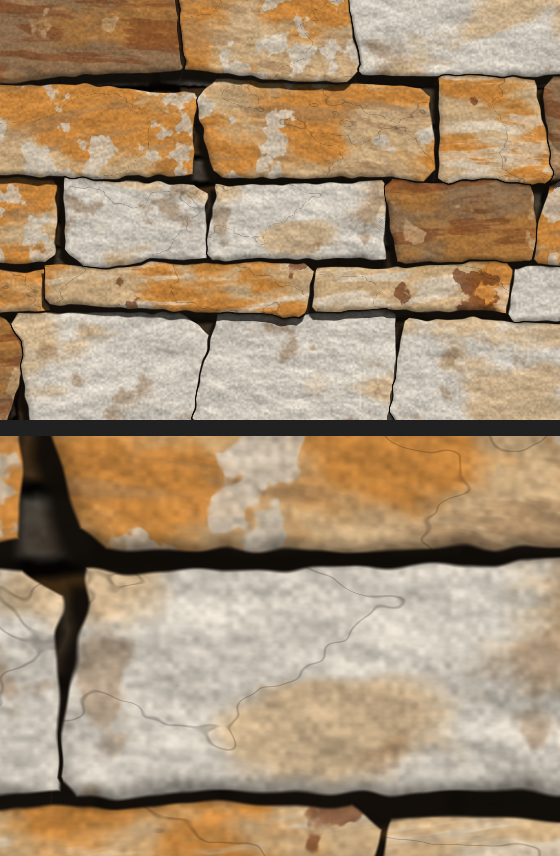
Top, the full canvas; bottom, a detail of the centre.
A WebGL 1 fragment shader for this texture:

```glsl
precision highp float;
uniform vec2 u_resolution;

float hash(vec2 p) {
  vec3 q = fract(p.xyx * 0.1031);
  q += dot(q, q.yzx + 33.33);
  return fract((q.x + q.y) * q.z);
}

float rnd(vec2 cell, float n) { return hash(cell * 7.0 + n * 19.3 + 50.0); }
float spread(vec2 cell, float n) { return rnd(cell, n) - 0.5; }

float noise(vec2 p) {
  vec2 i = floor(p), f = fract(p);
  f = f * f * (3.0 - 2.0 * f);
  return mix(mix(hash(i), hash(i + vec2(1, 0)), f.x),
             mix(hash(i + vec2(0, 1)), hash(i + vec2(1, 1)), f.x), f.y);
}

float fbm(vec2 p) {
  float sum = 0.0, amp = 0.5;
  for (int i = 0; i < 5; i++) {
    sum += amp * noise(p);
    p = mat2(1.6, 1.2, -1.2, 1.6) * p + 7.3;
    amp *= 0.5;
  }
  return sum;
}

// Depth inside the nearest slab (negative in gaps), then its column and row
vec3 slabAt(vec2 p) {
  p += 0.016 * (vec2(noise(p * 9.0), noise(p * 9.0 + 40.0)) - 0.5);
  p += 0.009 * (vec2(noise(p * 38.0), noise(p * 38.0 + 70.0)) - 0.5);
  float best = -1.0, second = -1.0;
  vec2 id = vec2(0.0);
  for (int j = -1; j <= 1; j++) {
    float row = floor(p.y / 0.205) + float(j);
    float width = mix(0.42, 0.6, rnd(vec2(row, 3.0), 1.0));
    float shift = rnd(vec2(row, 5.0), 2.0);
    float low = (row + 0.45 * spread(vec2(row, 0.0), 3.0)) * 0.205;
    float high = (row + 1.0 + 0.45 * spread(vec2(row + 1.0, 0.0), 3.0)) * 0.205;
    for (int i = -1; i <= 1; i++) {
      vec2 cell = vec2(floor(p.x / width + shift) + float(i), row);
      float left = (cell.x + 0.6 * spread(cell, 4.0) - shift) * width;
      vec2 next = cell + vec2(1, 0);
      float right = (next.x + 0.6 * spread(next, 4.0) - shift) * width;
      vec2 q = p - 0.5 * vec2(left + right, low + high);
      vec2 size = 0.5 * vec2(right - left, high - low);
      size *= vec2(mix(0.96, 1.04, rnd(cell, 5.0)), mix(0.91, 1.08, rnd(cell, 6.0)));
      float tilt = 0.09 * spread(cell, 7.0);
      q += tilt * vec2(q.y, -q.x);
      float sides = min(size.x + q.x + 0.6 * spread(cell, 8.0) * q.y,
                        size.x - q.x + 0.6 * spread(cell, 9.0) * q.y);
      float beds = min(size.y + q.y + 0.13 * spread(cell, 10.0) * q.x,
                       size.y - q.y + 0.13 * spread(cell, 11.0) * q.x);
      float skew = 0.5 * spread(cell, 12.0);
      float corner = size.x + size.y * mix(0.72, 1.0, rnd(cell, 13.0))
                   - abs(q.x + skew * q.y) - abs(q.y);
      float d = min(min(sides, beds), corner * 0.7);
      if (d > best) { second = best; best = d; id = cell; }
      else second = max(second, d);
    }
  }
  return vec3(best - max(second, 0.0), id);
}

// Stained, bedded rock face; its kind depends on the slab
vec3 rockColor(vec2 p, vec2 id) {
  float a = 0.3 * spread(id, 20.0);
  vec2 q = mat2(cos(a), sin(a), -sin(a), cos(a)) * p + id * 3.7;
  float kind = rnd(id, 21.0);
  float stain = fbm(q * vec2(5.0, 9.0));
  float patches = fbm(q * 14.0 + 30.0);
  float beds = fbm(q * vec2(7.0, 48.0) + 2.0 * stain);
  vec3 grey = vec3(0.79, 0.76, 0.71), tan_ = vec3(0.77, 0.65, 0.49);
  vec3 orange = vec3(0.76, 0.51, 0.24), brown = vec3(0.54, 0.42, 0.30);
  vec3 rust = vec3(0.42, 0.23, 0.12);
  vec3 c;
  if (kind < 0.33) {
    c = mix(grey, tan_, smoothstep(0.52, 0.68, stain) * 0.8);
    c = mix(c, brown, smoothstep(0.62, 0.74, patches) * 0.5);
  } else if (kind < 0.66) {
    c = mix(orange, tan_, smoothstep(0.45, 0.62, stain));
    c = mix(c, brown, smoothstep(0.5, 0.7, beds) * 0.55);
    c = mix(c, grey, smoothstep(0.57, 0.61, patches) * 0.75);
  } else if (kind < 0.83) {
    c = mix(tan_, orange, smoothstep(0.46, 0.6, stain));
    c = mix(c, grey, smoothstep(0.5, 0.62, beds) * 0.6);
    c = mix(c, rust, smoothstep(0.67, 0.71, patches) * 0.7);
  } else {
    c = mix(brown, orange * 0.88, smoothstep(0.46, 0.64, stain) * 0.75);
    c = mix(c, rust, smoothstep(0.48, 0.64, beds) * 0.6);
    c = mix(c, tan_, smoothstep(0.62, 0.68, patches) * 0.6);
  }
  // Chipped relief lit from above, bedding and grain
  float relief = fbm(q * vec2(18.0, 30.0)) - fbm((q + vec2(0.002, 0.006)) * vec2(18.0, 30.0));
  float crack = abs(fbm(q * vec2(4.0, 7.0) + 11.0) - 0.5);
  c *= 1.0 + 0.75 * relief + 0.22 * (beds - 0.48) + 0.16 * (noise(p * 190.0) - 0.5);
  return c * (1.0 - 0.2 * smoothstep(0.006, 0.0, crack) * step(0.4, rnd(id, 22.0)));
}

void main() {
  vec2 p = gl_FragCoord.xy / u_resolution.y + vec2(2.3, 4.1);
  vec3 slab = slabAt(p), above = slabAt(p + vec2(0.007, 0.02));

  // Dark gaps with small rubble set far back
  vec3 rubble = slabAt(p * 2.6 + 9.0);
  vec3 color = rockColor(p, rubble.yz + 60.0) * 0.42 * smoothstep(0.0, 0.03, rubble.x);
  color = mix(color, vec3(0.06, 0.045, 0.03), 0.25 + 0.7 * smoothstep(-0.012, 0.004, above.x));

  // Sunlit faces, bright upper rims, dark undersides and cast shadow
  vec3 face = rockColor(p, slab.yz);
  float slope = clamp((slab.x - above.x) / 0.02, -1.0, 1.0);
  float rim = smoothstep(0.02, 0.002, slab.x);
  face *= 1.0 + rim * (slope > 0.0 ? 0.14 : 0.4) * slope;
  float other = step(0.5, distance(slab.yz, above.yz));
  float overhang = step(0.25, rnd(above.yz, 30.0) - rnd(slab.yz, 30.0));
  face *= 1.0 - 0.68 * other * overhang * smoothstep(0.0, 0.005, above.x);
  color = mix(color, face, smoothstep(0.001, 0.005, slab.x));
  gl_FragColor = vec4(clamp(color, 0.0, 1.0), 1.0);
}
```
